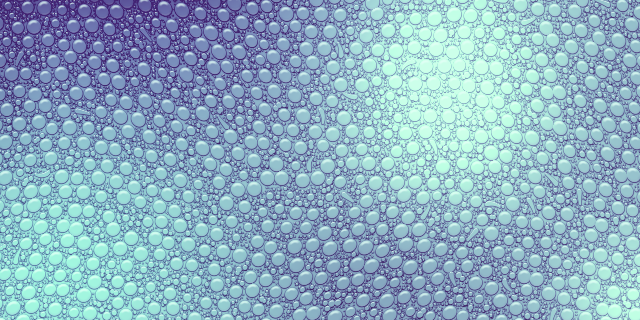
Reproduce this texture procedurally as a Shadertoy shader.

```glsl
// Condensation on tinted glass: round drops of four sizes on a soft colour wash.
// Large drops sit on a warped, jittered hexagonal grid; three finer random layers
// shrink to fit the gaps. Each drop gets a crisp rim and is lit from above.

struct Drop {
    vec2 offset;   // from the core of the drop to the point
    float radius;
    float dist;    // signed distance to the outline
};

vec3 hash3(vec2 p) {
    vec3 q = fract(p.xyx * vec3(0.1031, 0.1030, 0.0973));
    q += dot(q, q.yxz + 33.33);
    return fract((q.xxy + q.yzz) * q.zyx);
}

// Nearest large drop; a few cells hold a bent, elongated streak instead
Drop largeDrop(vec2 p) {
    Drop best = Drop(vec2(1.0), 1.0, 1.0);
    vec2 cellSize = vec2(0.058, 0.052);
    vec2 g = p / cellSize;
    for (int j = -1; j <= 1; j++)
    for (int i = -1; i <= 1; i++) {
        float row = floor(g.y) + float(j);
        float shift = 0.5 * mod(row, 2.0);
        vec2 id = vec2(floor(g.x - shift) + float(i), row);
        vec3 h = hash3(id + 71.0);
        vec3 k = hash3(id + 313.0);
        vec2 v = p - (id + vec2(shift + 0.5, 0.5)) * cellSize - (h.xy - 0.5) * 0.020;
        float radius = k.x < 0.2 ? mix(0.012, 0.018, h.z) : mix(0.0200, 0.0245, h.z);
        if (k.y < 0.03) {
            float angle = 6.2832 * h.z;
            vec2 axis = vec2(cos(angle), sin(angle));
            float along = dot(v, axis);
            v += vec2(-axis.y, axis.x) * along * along * (k.z - 0.5) * 30.0;
            v -= axis * clamp(along, -0.019, 0.019);
            radius = 0.0075 - 0.12 * clamp(along, -0.019, 0.019);
        }
        float dist = length(v) - radius;
        if (dist < best.dist) best = Drop(v, radius, dist);
    }
    return best;
}

// Nearest drop of a finer layer, limited by the room between large drops
Drop gapDrop(vec2 p, float cellSize, float maxRadius) {
    Drop best = Drop(vec2(1.0), 1.0, 1.0);
    for (int j = -1; j <= 1; j++)
    for (int i = -1; i <= 1; i++) {
        vec2 id = floor(p / cellSize) + vec2(i, j);
        vec3 h = hash3(id + 9000.0 * cellSize);
        vec2 center = (id + 0.12 + 0.76 * h.xy) * cellSize;
        float room = largeDrop(center).dist - 0.0008;
        float radius = min(maxRadius * mix(0.6, 1.0, h.z), room);
        if (radius < 0.4 * maxRadius) continue;
        float dist = length(p - center) - radius;
        if (dist < best.dist) best = Drop(p - center, radius, dist);
    }
    return best;
}

// Lays a drop over the surface; x is tone relative to the wash, y is gloss
vec2 addDrop(vec2 surface, Drop d, float px) {
    vec2 n = d.offset / d.radius;
    float s = length(n);
    vec2 dir = n / max(s, 0.001);
    float facing = dot(dir, vec2(-0.28, 0.96));

    // Shadow cast around the drop, heavier on the far side
    float shadow = exp(-max(d.dist, 0.0) / 0.0018);
    surface.x -= 0.20 * shadow * (1.0 - 0.5 * facing);
    surface.y *= 1.0 - shadow;

    // Flat body, bevelled edge, dark rim and crescent highlight
    float slope = smoothstep(0.5, 1.0, s);
    float rim = smoothstep(-0.0038, -0.0006, d.dist);
    float tone = 0.02 + 0.19 * slope * facing - rim * (0.46 - 0.10 * facing);
    float crescent = smoothstep(0.30, 0.0, abs(s - 0.70)) * smoothstep(0.45, 1.0, facing);
    float bounce = smoothstep(0.2, 0.0, abs(s - 0.78)) * smoothstep(0.5, 1.0, -facing);
    vec2 body = vec2(tone, 0.75 * crescent + 0.15 * bounce);
    return mix(surface, body, smoothstep(px, -px, d.dist * 1.7));
}

float glow(vec2 uv, vec2 center, vec2 size) {
    vec2 v = (uv - center) / size;
    return exp(-dot(v, v));
}

void mainImage(out vec4 fragColor, in vec2 fragCoord) {
    vec2 uv = fragCoord / iResolution.xy;
    float px = 1.0 / iResolution.y;

    // Slightly turned and warped drop space, in units of canvas height
    vec2 p = mat2(0.995, 0.1, -0.1, 0.995) * fragCoord * px + 4.0;
    p += 0.022 * sin(5.0 * p.yx + vec2(1.0, 2.5));

    // Layers from finest to largest
    vec2 surface = vec2(0.05, 0.0);
    Drop large = largeDrop(p);
    if (large.dist > -px) {
        surface = addDrop(surface, gapDrop(p, 0.0095, 0.0041), px);
        surface = addDrop(surface, gapDrop(p, 0.0145, 0.0070), px);
        surface = addDrop(surface, gapDrop(p, 0.0220, 0.0120), px);
    }
    surface = addDrop(surface, large, px);

    // Broad wash of light and dark
    float teal = glow(uv, vec2(0.08, 0.12), vec2(0.28, 0.48));
    float indigo = glow(uv, vec2(0.16, 1.00), vec2(0.34, 0.36));
    float wash = 0.64 + 0.29 * teal - 0.42 * indigo
        + 0.62 * glow(uv, vec2(0.70, 0.74), vec2(0.17, 0.40))
        + 0.42 * glow(uv, vec2(1.00, 0.03), vec2(0.12, 0.25))
        - 0.22 * glow(uv, vec2(0.15, 1.03), vec2(0.30, 0.07))
        - 0.14 * glow(uv, vec2(0.00, 0.80), vec2(0.05, 0.40))
        - 0.16 * glow(uv, vec2(0.58, 0.15), vec2(0.20, 0.22));

    // Indigo to mint ramp
    float t = clamp(wash + surface.x, -0.18, 1.18);
    vec3 color = vec3(0.31, 0.26, 0.50) + t * (vec3(0.38, 0.73, 0.55) - t * vec3(-0.03, 0.02, 0.17));
    color += teal * vec3(-0.06, 0.04, 0.01) + indigo * vec3(0.02, 0.01, 0.06);
    color = mix(color, vec3(0.90, 1.0, 0.97), surface.y);
    fragColor = vec4(clamp(color, 0.0, 1.0), 1.0);
}
```
